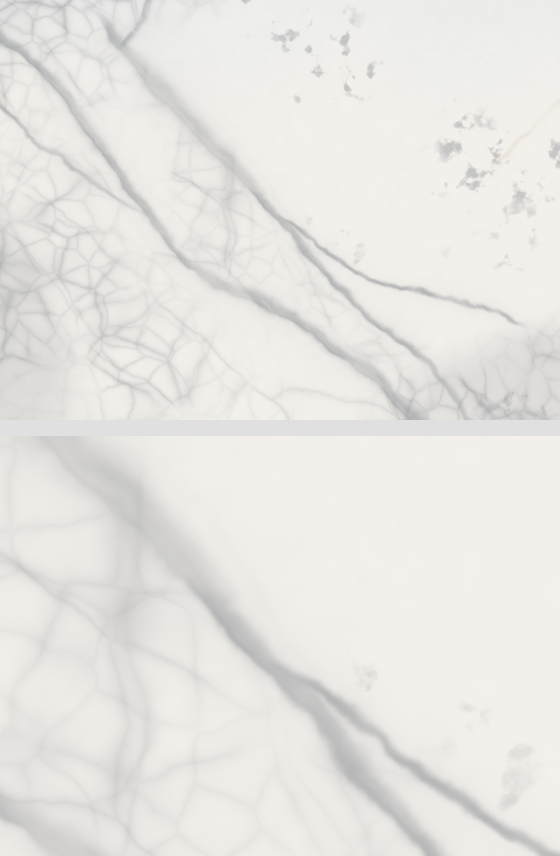
Top, the full canvas; bottom, a detail of the centre.
Write a Shadertoy shader that draws this texture.

```glsl
// Polished white marble with diagonal grey veins, fine crackle and sparse mineral specks
#define STONE vec3(0.950, 0.940, 0.921)
#define COOL_STONE vec3(0.922, 0.928, 0.920)
#define VEIN_GREY vec3(0.600, 0.608, 0.622)
#define OCHRE vec3(0.780, 0.720, 0.600)
#define WARP 0.075
#define FINE_WARP 0.020
#define VEIN_WIDTH 0.015
#define VEIN_INK 0.68
#define CRACKLE_INK 0.62
#define CLOUD_INK 0.22
#define SPECK_INK 0.60

vec2 hash2(vec2 p) {
    vec3 q = fract(p.xyx * vec3(0.1031, 0.1030, 0.0973));
    q += dot(q, q.yzx + 33.33);
    return fract((q.xx + q.yz) * q.zy);
}

float noise(vec2 p) {
    vec2 i = floor(p), f = fract(p);
    f = f * f * (3.0 - 2.0 * f);
    vec2 e = vec2(1.0, 0.0);
    return mix(mix(hash2(i).x, hash2(i + e).x, f.x),
               mix(hash2(i + e.yx).x, hash2(i + e.xx).x, f.x), f.y);
}

float fbm(vec2 p) {
    float sum = 0.0, amp = 0.5;
    for (int i = 0; i < 5; i++) {
        sum += amp * noise(p);
        p = mat2(1.6, 1.2, -1.2, 1.6) * p + 17.3;
        amp *= 0.5;
    }
    return sum;
}

// Cellular noise: approximate distance to the nearest cell border
float cellBorder(vec2 p) {
    vec2 i = floor(p), f = fract(p);
    float near = 9.0, second = 9.0;
    for (int y = -1; y <= 1; y++)
    for (int x = -1; x <= 1; x++) {
        vec2 g = vec2(x, y);
        float d = length(g + hash2(i + g) - f);
        second = min(second, max(near, d));
        near = min(near, d);
    }
    return second - near;
}

float bell(float x) { return exp(-x * x); }

// Translucent band with a sharp lower rim and a soft halo
float vein(float d, float w, float grain) {
    float band = bell(d / w) * mix(0.45, 1.0, grain);
    float rim = 0.45 * bell((d + 0.6 * w) / 0.0035);
    return band + rim * (0.4 + grain) + 0.16 * exp(-abs(d) / (2.5 * w));
}

void mainImage(out vec4 fragColor, in vec2 fragCoord) {
    vec2 p = fragCoord / iResolution.y;
    vec2 bend = vec2(fbm(p * 4.0), fbm(p * 4.0 + 31.7)) - 0.48;
    vec2 ripple = vec2(fbm(p * 20.0 + 5.0), fbm(p * 20.0 + 63.0)) - 0.48;
    vec2 q = p + WARP * bend + FINE_WARP * ripple;

    // Grain stretched along the veins
    vec2 flow = mat2(0.72, 0.69, -0.69, 0.72) * q;
    float grain = smoothstep(0.25, 0.7, fbm(flow * vec2(9.0, 38.0)));
    float patches = smoothstep(0.32, 0.62, fbm(p * 6.0 + 11.0));
    float swell = fbm(flow.xx * vec2(6.0, 0.0) + 3.0);

    // Signed distances to the long veins
    float lower = 0.72 * (q.y - 0.917 + 0.945 * q.x + 0.12 * bell((q.x - 0.45) / 0.17));
    float upper = 0.68 * (q.y - 0.98 + 1.09 * (q.x - 0.21));
    float branch = 0.85 * (q.y - max(0.47 - 0.68 * (q.x - 0.694), 0.305 - 0.23 * (q.x - 0.94)));
    float side = 0.82 * (q.y - 0.73 + 0.69 * q.x);
    float spur = 0.9 * (q.x - 0.30 - 0.45 * (q.y - 0.88));

    float ink = 0.0;
    ink += VEIN_INK * vein(lower, VEIN_WIDTH * (0.35 + 1.1 * swell), grain);
    float bulge = 0.5 + 0.9 * bell((q.x - 0.46) / 0.15);
    ink += VEIN_INK * vein(upper, VEIN_WIDTH * bulge, grain) * smoothstep(0.18, 0.28, q.x);
    ink += 0.65 * vein(branch, 0.0045, grain) * smoothstep(0.66, 0.72, q.x) * smoothstep(1.27, 1.21, q.x);
    ink += 0.50 * vein(side, 0.0050, grain) * smoothstep(0.36, 0.28, q.x);
    ink += 0.55 * vein(spur, 0.0080, grain) * smoothstep(0.86, 0.90, q.y);

    // Regions holding crackle
    float cloud = fbm(p * 3.0 + 40.0);
    float lowLeft = smoothstep(0.76, 0.34, p.x * 1.1 + p.y * 0.7 + 0.4 * (cloud - 0.5));
    float lowRight = smoothstep(0.05, -0.07, q.y - 0.11 - 0.4 * (q.x - 1.0)) * smoothstep(0.82, 0.96, q.x);
    float topLeft = smoothstep(0.78, 0.95, p.y - 0.3 * p.x);
    float between = smoothstep(0.0, 0.04, lower) * smoothstep(0.0, 0.04, -upper);
    float region = clamp(0.85 * lowLeft + lowRight + 0.8 * topLeft + 0.4 * between, 0.0, 1.0);

    // Crackle at two sizes, and faint threads along the flow
    float coarse = exp(-13.0 * cellBorder(q * 7.0 + 2.0));
    float fine = exp(-9.0 * cellBorder(q * 15.0 + 9.0));
    float thread = exp(-22.0 * cellBorder(flow * vec2(3.0, 7.0) + 4.0));
    ink += CRACKLE_INK * region * (0.8 * coarse + 0.5 * fine) * (0.15 + 0.85 * patches);
    ink += 0.22 * thread * patches * smoothstep(0.06, -0.02, upper);
    ink += CLOUD_INK * (lowLeft + lowRight + 0.7 * topLeft) * smoothstep(0.25, 0.7, cloud + 0.3 * bend.x);

    // Clustered specks on the clean side
    float cluster = smoothstep(0.50, 0.64, fbm(p * 5.0 + 70.0));
    float speck = smoothstep(0.58, 0.78, fbm(p * 34.0 + 20.0));
    ink += SPECK_INK * speck * cluster * smoothstep(0.0, 0.08, upper);

    // Stone tint, ochre seam and final blend
    vec3 color = mix(STONE, COOL_STONE, smoothstep(0.65, 1.1, p.y + 0.3 * bend.y));
    float seam = bell(0.7 * (q.y - 0.57 - (q.x - 1.14)) / 0.007) * smoothstep(1.10, 1.18, q.x);
    color = mix(color, OCHRE, 0.55 * seam * patches);
    color = mix(color, VEIN_GREY, 1.0 - exp(-1.15 * ink));
    color += 0.014 * (fbm(p * 60.0) - 0.48);
    fragColor = vec4(color, 1.0);
}
```
